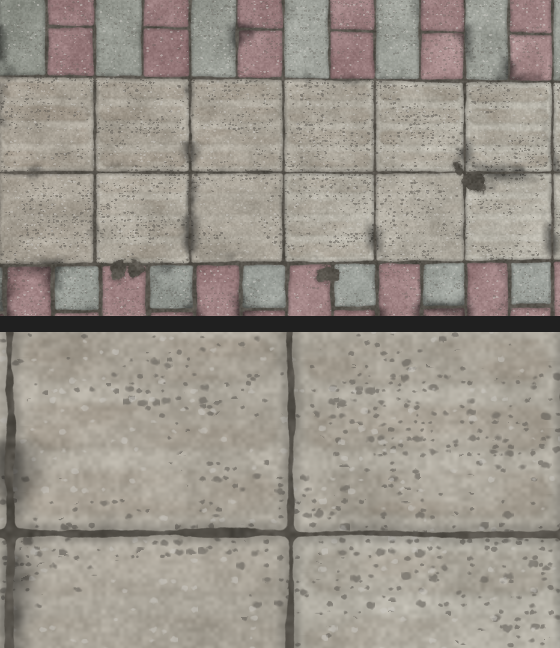
Top: the whole. Bottom: its middle third, enlarged.
A WebGL 2 fragment shader for this texture:

```glsl
#version 300 es
precision highp float;
// Worn pavement: two rows of ribbed square slabs between bands of grey and pink bricks.
// Canvas position maps to slab units (u, v) with slight perspective; each stone is a
// rounded box with joints, broken spots, mottling, pits and pale grains from hash noise.
uniform vec2 u_resolution;
out vec4 fragColor;

float hash(vec2 p) {
    vec3 q = fract(p.xyx * 0.1031);
    q += dot(q, q.yzx + 33.33);
    return fract((q.x + q.y) * q.z);
}

float noise(vec2 p) {
    vec2 i = floor(p), f = fract(p);
    f = f * f * (3.0 - 2.0 * f);
    return mix(mix(hash(i), hash(i + vec2(1, 0)), f.x),
               mix(hash(i + vec2(0, 1)), hash(i + vec2(1, 1)), f.x), f.y);
}

float fbm(vec2 p) {
    float sum = 0.0, amp = 0.5;
    for (int i = 0; i < 5; i++) {
        sum += amp * noise(p);
        p = p * 2.03 + 17.3;
        amp *= 0.5;
    }
    return sum;
}

float roundBox(vec2 p, vec2 halfSize, float r) {
    vec2 q = abs(p) - halfSize + r;
    return length(max(q, 0.0)) + min(max(q.x, q.y), 0.0) - r;
}

// Irregular dots, one at most per grid cell
float specks(vec2 p, float amount) {
    vec2 cell = floor(p);
    vec2 centre = 0.3 + 0.4 * vec2(hash(cell + 5.7), hash(cell + 91.3));
    float radius = 0.12 + 0.22 * hash(cell + 47.1);
    float d = length((fract(p) - centre) * vec2(0.8, 1.1)) + 0.2 * (noise(p * 4.0) - 0.5);
    return step(hash(cell + 13.9), amount) * (1.0 - smoothstep(radius - 0.12, radius + 0.12, d));
}

void main() {
    vec2 p = gl_FragCoord.xy / u_resolution.y;
    float aa = 3.0 / u_resolution.y;

    // Slab coordinates: columns narrow to the right, v = 0 on the middle joint
    float u = (0.31 - sqrt(0.0961 - 0.0116 * (p.x + 0.007))) / 0.0058;
    float rise = p.y - 0.454;
    float v = rise / (rise > 0.0 ? 0.3055 - 0.0104 * p.x : 0.293 - 0.0078 * p.x);
    vec2 g = vec2(u, v) + 0.012 * (vec2(noise(p * 23.0), noise(p * 23.0 + 40.0)) - 0.5);

    // Find the stone: lower left corner, size and kind
    bool slab = abs(g.y) < 1.0, pink = false;
    vec2 corner = floor(g), size = vec2(1.0);
    if (g.y >= 1.0) {
        float k = floor(2.0 * g.x);
        pink = mod(k, 2.0) > 0.5;
        corner = vec2(0.5 * k, pink && g.y > 1.525 ? 1.525 : 1.0);
        size = vec2(0.5, pink ? 0.525 : 1.1);
    } else if (g.y <= -1.0) {
        g.x -= 0.075 - 0.0125 * g.x;
        float k = floor(2.0 * g.x);
        bool square = mod(k, 2.0) > 0.5;
        bool lower = square && g.y < -1.51;
        pink = !square || lower;
        corner = vec2(0.5 * k, square && !lower ? -1.51 : -2.06);
        size = vec2(0.5, lower ? 0.55 : square ? 0.51 : 1.06);
    }
    vec2 q = g - corner - 0.5 * size;
    float id = hash(corner * 4.0 + 61.0);

    // Stone outline with uneven joints, then broken corners
    float joint = 0.005 + 0.016 * noise(p * 17.0) + (g.y < -1.0 ? 0.007 : 0.0);
    float d = roundBox(q, 0.5 * size - joint, 0.025) + 0.014 * (fbm(p * 60.0) - 0.5);
    vec3 breaks[5] = vec3[5](vec3(1.447, 0.468, 0.022), vec3(1.50, 0.425, 0.034),
        vec3(0.375, 0.142, 0.026), vec3(0.43, 0.140, 0.026), vec3(1.03, 0.135, 0.032));
    for (int i = 0; i < 5; i++) {
        float gap = length(p - breaks[i].xy) - breaks[i].z + 0.05 * (fbm(p * 28.0) - 0.5);
        d = max(d, -gap * 3.3);
    }

    // Base colour per kind, paler to the right
    float across = p.x / 1.78;
    float mottle = fbm(p * 13.0 + id * 9.0) - 0.48;
    vec3 stone = mix(vec3(0.51, 0.525, 0.49), vec3(0.68, 0.69, 0.665), 0.5 * across + 0.45 * id);
    if (g.y < -1.0) stone = mix(stone, vec3(0.62, 0.64, 0.62), 0.6);
    if (pink) stone = mix(vec3(0.58, 0.465, 0.47), vec3(0.66, 0.55, 0.55), 0.4 * across + 0.6 * id);
    if (slab) {
        stone = mix(vec3(0.655, 0.63, 0.585), vec3(0.72, 0.71, 0.67), 0.65 * across + 0.35 * id);
        // Four worn horizontal ribs with round ends
        float ribY = (clamp(floor(q.y / 0.238), -2.0, 1.0) + 0.5) * 0.238;
        float rib = length(vec2(max(abs(q.x) - 0.37, 0.0), q.y - ribY)) - 0.078;
        float relief = (g.y > 0.0 ? 0.55 + 0.45 * id : 0.25 + 0.35 * id) * (0.4 + fbm(p * 11.0 + 3.0));
        float wear = smoothstep(0.35, 0.65, fbm(p * vec2(14.0, 38.0) + 7.0));
        float top = 1.0 - smoothstep(-0.02, 0.02, rib);
        stone -= relief * top * (0.03 + 0.06 * wear) * vec3(0.8, 1.0, 1.1);
        stone -= relief * 0.06 * exp(-rib * rib * 2500.0) * (q.y < ribY ? 1.0 : 0.3);
        stone += relief * 0.025 * (1.0 - top);
    }

    // Surface wear: mottling, grit, dark pits, pale grains and dirty edges
    stone += mottle * 0.17 + (noise(p * 210.0) - 0.5) * 0.07 + (noise(p * 110.0) - 0.5) * 0.05;
    float patches = smoothstep(0.3, 0.7, fbm(p * vec2(9.0, 20.0) + 31.0));
    float pits = max(specks(p * 75.0, 0.35 * patches), specks(p * 120.0 + 8.0, 0.3 * patches));
    stone = mix(stone, vec3(0.39, 0.375, 0.35), pits * (slab ? 0.6 : 0.35));
    stone = mix(stone, vec3(0.80, 0.79, 0.77), 0.5 * specks(p * 95.0 + 33.0, 0.12));
    float stain = smoothstep(0.52, 0.72, fbm(p * 8.0 + 70.0)) * smoothstep(-0.14, 0.0, d);
    stone *= (1.0 - 0.4 * stain) * mix(0.83, 1.0, smoothstep(0.0, 0.045, -d));

    // Soil in the joints
    vec3 soil = mix(vec3(0.25, 0.24, 0.215), vec3(0.42, 0.40, 0.37), fbm(p * 32.0 + 12.0));
    soil += (noise(p * 170.0) - 0.5) * 0.08;
    fragColor = vec4(mix(stone, soil, smoothstep(-aa, aa, d)), 1.0);
}
```
